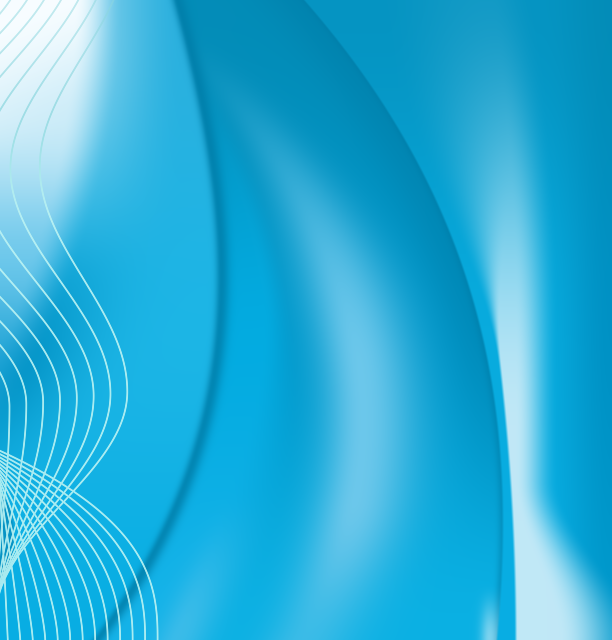
Write a WebGL 1 fragment shader that draws this background.

```glsl
precision highp float;
// Flowing blue satin folds with pale highlights and a lattice of fine wavy lines.
// Each fold is bounded by a polynomial curve x(y); soft steps and lopsided
// bell curves shade it, and two looped families of curves draw the lines.

uniform vec2 u_resolution;

const float PI = 3.14159;
const vec3 DEEP = vec3(0.0, 0.49, 0.66);
const vec3 TEAL = vec3(0.01, 0.55, 0.72);
const vec3 OCEAN = vec3(0.0, 0.60, 0.80);
const vec3 AZURE = vec3(0.03, 0.68, 0.89);
const vec3 SKY = vec3(0.42, 0.78, 0.92);
const vec3 ICE = vec3(0.79, 0.92, 0.97);
const vec3 MINT = vec3(0.73, 0.95, 0.95);

float cubic(vec4 c, float y) {
  return c.x + y * (c.y + y * (c.z + y * c.w));
}

// Soft step centred on zero.
float fade(float d, float softness) {
  return smoothstep(-softness, softness, d);
}

// Bell curve with separate widths on its left and right.
float glow(float d, float leftWidth, float rightWidth) {
  float t = d / (d < 0.0 ? leftWidth : rightWidth);
  return exp(-t * t);
}

// Three colours blended from bottom through middle to top.
vec3 ramp(vec3 low, vec3 mid, vec3 high, float y) {
  return mix(mix(low, mid, smoothstep(0.0, 0.5, y)), high, smoothstep(0.45, 1.0, y));
}

// Pale upper-left corner, shadowed below its blurred rim.
vec3 leftPanel(vec2 p) {
  float rim = 0.16 - 0.43 * (1.0 - p.y) * (1.0 - p.y);
  vec3 col = ramp(AZURE, vec3(0.11, 0.71, 0.90), vec3(0.17, 0.69, 0.87), p.y);
  float shadow = glow(p.y - 0.43, 0.16, 0.17) * glow(p.x - rim, 0.09, 0.11);
  col = mix(col, vec3(0.0, 0.56, 0.76), 0.85 * shadow);
  float haze = smoothstep(0.55, 0.95, p.y) * (1.0 - smoothstep(0.10, 0.30, p.x));
  col = mix(col, ICE, 0.65 * haze);
  vec3 pale = mix(vec3(0.10, 0.63, 0.83), SKY, smoothstep(0.40, 0.61, p.y));
  pale = mix(pale, ICE, smoothstep(0.57, 0.82, p.y));
  pale = mix(pale, vec3(0.97, 0.99, 1.0), smoothstep(0.76, 1.0, p.y + 0.4 * (0.06 - p.x)));
  return mix(col, pale, fade(rim - p.x, 0.04));
}

// Central fold: bright strip, darker valley, then a broad vertical sheen.
vec3 middlePanel(vec2 p, float rightEdge) {
  float crease = 0.456 - 0.73 * (p.y - 0.45) * (p.y - 0.45);
  vec3 strip = ramp(vec3(0.08, 0.70, 0.91), vec3(0.01, 0.67, 0.88), TEAL, p.y);
  vec3 valley = ramp(vec3(0.04, 0.69, 0.89), OCEAN, TEAL, p.y);
  vec3 col = mix(strip, valley, fade(p.x - crease, mix(0.06, 0.02, smoothstep(0.1, 0.6, p.y))));
  float sheen = cubic(vec4(0.496, 0.565, -0.82, 0.0), p.y);
  float spread = mix(1.0, 0.5, smoothstep(0.5, 0.95, p.y));
  float power = smoothstep(0.98, 0.42, p.y) * mix(0.5, 1.0, smoothstep(0.0, 0.22, p.y));
  col = mix(col, SKY, power * glow(p.x - sheen, 0.062 * spread, 0.085 * spread));
  float wisp = glow(p.x - 0.29 - 0.45 * p.y, 0.035, 0.05) * smoothstep(0.24, 0.0, p.y);
  col = mix(col, SKY, 0.45 * wisp);
  col = mix(col, DEEP, 0.55 * glow(p.x - rightEdge, 0.07, 0.07) * smoothstep(0.05, 0.6, p.y));
  col = mix(col, DEEP, 0.5 * glow(p.x - rightEdge, 0.008, 0.008));
  return mix(col, ICE, 0.6 * glow(p.x - 0.80, 0.014, 0.02) * smoothstep(0.09, 0.0, p.y));
}

// Right field with a white ribbon, crisp on its lower left side.
vec3 rightPanel(vec2 p) {
  vec3 col = ramp(AZURE, vec3(0.03, 0.67, 0.87), vec3(0.02, 0.58, 0.76), p.y);
  col = mix(col, ramp(OCEAN, vec3(0.0, 0.57, 0.77), TEAL, p.y), smoothstep(0.88, 1.0, p.x));
  float start = 0.843 - 0.14 * p.y * p.y;
  float rise = fade(p.x - start, mix(0.003, 0.09, smoothstep(0.43, 0.88, p.y)));
  float bend = max(p.y - 0.5, 0.0);
  float finish = 0.877 - 0.16 * bend * bend + 0.10 * smoothstep(0.25, 0.0, p.y);
  float fall = fade(finish - p.x, 0.035 + 0.03 * smoothstep(0.25, 0.0, p.y));
  float power = mix(0.95, 0.06, smoothstep(0.32, 1.04, p.y));
  return mix(col, ICE, power * rise * fall);
}

// Upper line family: swings out to a bulge, then gathers at the lower waist.
float waveLine(float y, float k) {
  float t = (y - 0.388 + 0.0033 * k) / 0.3516;
  float trough = t > 0.0 ? 0.065 - 0.048 * k : -0.007;
  return mix(trough, 0.208 - 0.0275 * k, 0.5 + 0.5 * cos(PI * t));
}

// Lower line family: arches from the left side down to the bottom.
float fanLine(float y, float k) {
  float s = max(y, 0.0) / (0.2956 - 0.0052 * k);
  return (0.2575 - 0.0204 * k) * (1.0 - pow(s, 2.6 - 0.13 * k));
}

// Coverage of a thin stroke, given the curve at y and a little above it.
float stroke(float x, float here, float above, float stepY, float pixel) {
  float slope = (above - here) / stepY;
  float d = abs(x - here) / sqrt(1.0 + slope * slope);
  return 1.0 - smoothstep(0.0014 - 0.5 * pixel, 0.0014 + 0.6 * pixel, d);
}

float lattice(vec2 p, float pixel) {
  const float STEP = 0.001;
  float ink = 0.0;
  for (int i = 0; i < 13; i++) {
    float k = float(i);
    if (i < 8) ink = max(ink, stroke(p.x, waveLine(p.y, k), waveLine(p.y + STEP, k), STEP, pixel));
    ink = max(ink, stroke(p.x, fanLine(p.y, k), fanLine(p.y + STEP, k), STEP, pixel));
  }
  return ink;
}

void main() {
  vec2 p = gl_FragCoord.xy / u_resolution;
  float pixel = 1.0 / u_resolution.x;
  float leftEdge = cubic(vec4(0.157, 0.797, -0.919, 0.252), p.y);
  float rightEdge = cubic(vec4(0.812, 0.102, -0.232, -0.185), p.y);

  // Folds, joined along their edges with a dark seam on the left one.
  vec3 col = mix(leftPanel(p), middlePanel(p, rightEdge), fade(p.x - leftEdge, 0.003 + pixel));
  float seam = glow(p.x - leftEdge - 0.002, 0.009, 0.014);
  col = mix(col, DEEP, 0.8 * seam);
  col = mix(col, rightPanel(p), fade(p.x - rightEdge, 0.001 + pixel));

  // Dark lens at the waist, then the lines.
  float lens = length((p - vec2(-0.007, 0.16)) / vec2(0.03, 0.072));
  col = mix(col, vec3(0.02, 0.55, 0.74), 0.8 * fade(1.0 - lens, 0.08));
  vec3 lineColor = mix(MINT, vec3(0.55, 0.84, 0.87), smoothstep(0.65, 0.85, p.y));
  float opacity = mix(0.9, 0.5, smoothstep(0.7, 1.0, p.y));
  col = mix(col, lineColor, opacity * lattice(p, pixel));
  gl_FragColor = vec4(col, 1.0);
}
```
